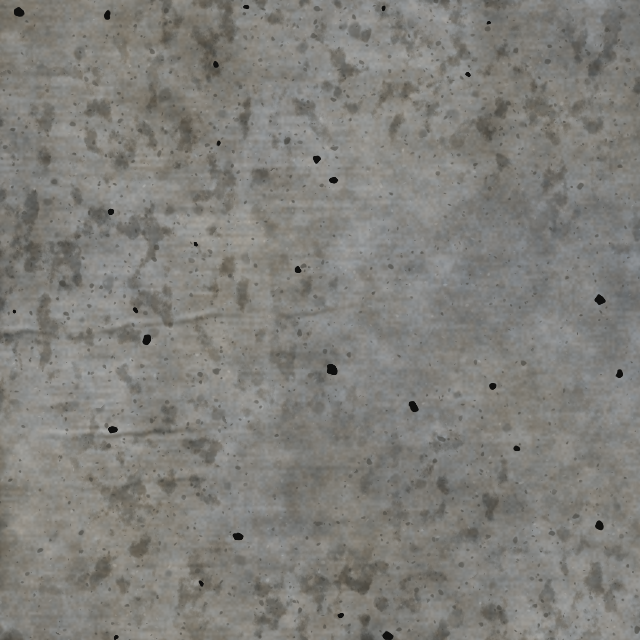
Reproduce this texture procedurally as a Shadertoy shader.

```glsl
// Weathered grey concrete wall with pits, grime, faint board marks and seams
#define BASE_TONE 0.537
#define CLOUD_AMOUNT 0.17
#define MOTTLE_AMOUNT 0.15
#define GRAIN_AMOUNT 0.085
#define STREAK_AMOUNT 0.05
#define SCRATCH_AMOUNT 0.06
#define GRIME_AMOUNT 0.13
#define HOLE_CHANCE 0.27
#define SPECK_CHANCE 0.24
#define HOLE_COLOR vec3(0.06, 0.06, 0.055)
#define SPECK_COLOR vec3(0.25, 0.245, 0.22)

float hash(vec2 p) {
    vec3 q = fract(p.xyx * vec3(0.1031, 0.1030, 0.0973));
    q += dot(q, q.yzx + 33.33);
    return fract((q.x + q.y) * q.z);
}

float noise(vec2 p) {
    vec2 i = floor(p), f = fract(p);
    f = f * f * (3.0 - 2.0 * f);
    return mix(mix(hash(i), hash(i + vec2(1, 0)), f.x),
               mix(hash(i + vec2(0, 1)), hash(i + vec2(1, 1)), f.x), f.y);
}

float fbm(vec2 p) {
    float sum = 0.0, amp = 0.5;
    for (int i = 0; i < 5; i++) {
        sum += amp * noise(p);
        p = mat2(1.6, 1.2, -1.2, 1.6) * p + 17.3;
        amp *= 0.5;
    }
    return sum / 0.97;
}

// Coverage of randomly placed, slightly elongated spots
float spots(vec2 p, float cells, float chance, float rMin, float rMax, float soft) {
    float cover = 0.0;
    vec2 home = floor(p * cells);
    for (int y = -1; y <= 1; y++)
    for (int x = -1; x <= 1; x++) {
        vec2 id = home + vec2(x, y);
        vec2 key = id + cells * 3.7 + 50.0;
        if (hash(key) > chance) continue;
        vec2 center = (id + vec2(hash(key + 11.3), hash(key + 27.9))) / cells;
        float size = hash(key + 41.7);
        float angle = 6.2832 * hash(key + 63.1);
        float radius = mix(rMin, rMax, size * size);
        vec2 d = mat2(cos(angle), sin(angle), -sin(angle), cos(angle)) * (p - center);
        d.x *= mix(0.65, 1.0, hash(key + 77.7));
        float strength = mix(0.55, 1.0, hash(key + 91.1));
        cover = max(cover, strength * (1.0 - smoothstep(radius - soft, radius + soft, length(d))));
    }
    return cover;
}

// Rough horizontal seam: dark groove with a pale lip above it
float seam(vec2 p, float y, float slope, float x0, float x1) {
    float wander = 0.02 * (noise(p.xx * vec2(9.0, 0.0) + y * 90.0) - 0.5)
                 + 0.006 * (noise(vec2(p.x * 45.0, y * 50.0)) - 0.5);
    float d = p.y - y - slope * p.x - wander;
    float reach = smoothstep(x0 - 0.05, x0 + 0.03, p.x) * (1.0 - smoothstep(x1 - 0.15, x1, p.x));
    float broken = smoothstep(0.15, 0.7, noise(p * vec2(22.0, 60.0)));
    float groove = exp(-pow(d / 0.004, 2.0));
    float lip = exp(-pow((d - 0.009) / 0.005, 2.0));
    return reach * broken * (0.45 * lip - groove);
}

void mainImage(out vec4 fragColor, in vec2 fragCoord) {
    float pixel = 1.0 / min(iResolution.x, iResolution.y);
    vec2 uv = fragCoord * pixel;
    float soft = max(0.0012, 0.7 * pixel);

    // Large tone: clouds, vertical board streaks, pale and dark regions
    float upperLeft = exp(-6.0 * dot(uv - vec2(0.12, 0.82), uv - vec2(0.12, 0.82)));
    float palePatch = exp(-60.0 * dot(uv - vec2(0.14, 0.4), uv - vec2(0.14, 0.4)));
    float tone = BASE_TONE + CLOUD_AMOUNT * (fbm(uv * vec2(3.5, 4.5) + 4.0) - 0.5);
    tone += STREAK_AMOUNT * (noise(uv * vec2(17.0, 2.5) + 31.0) - 0.5);
    tone += 0.04 * palePatch - 0.035 * upperLeft;
    tone -= 0.12 * exp(-uv.x / 0.018) * noise(uv * vec2(20.0, 7.0));

    // Fine surface: mottling, horizontal scratches, grain
    float leftness = 1.0 - smoothstep(0.2, 0.8, uv.x);
    tone += MOTTLE_AMOUNT * (fbm(uv * vec2(26.0, 34.0)) - 0.5);
    float scratch = noise(uv * vec2(13.0, 190.0) + 8.0) - 0.5;
    tone += SCRATCH_AMOUNT * scratch * (0.5 + 0.7 * leftness * noise(uv * 6.0 + 3.0));
    tone += GRAIN_AMOUNT * (0.6 * noise(uv * 240.0) + 0.4 * noise(uv * 120.0 + 5.0) - 0.5);

    // Patchy grime, densest in the upper left
    float density = smoothstep(0.4, 0.68, fbm(uv * 4.5 + 60.0) + 0.16 * upperLeft);
    float blot = smoothstep(0.53, 0.72, fbm(uv * vec2(42.0, 36.0) + 90.0));
    tone -= GRIME_AMOUNT * blot * (0.2 + 0.8 * density);

    // Seams across the left half
    tone += 0.11 * seam(uv, 0.475, 0.08, 0.0, 0.6);
    tone += 0.12 * seam(uv, 0.318, 0.04, 0.06, 0.38);
    tone += 0.06 * seam(uv, 0.24, 0.02, 0.0, 0.4);

    // Grey with a warmer cast in darker and leftward areas
    float shade = clamp((0.57 - tone) / 0.09, 0.0, 1.0);
    vec3 color = vec3(tone) - shade * vec3(0.0, 0.007, 0.02) - vec3(0.0, 0.0, 0.01);
    float warmth = fbm(uv * 5.0 + 20.0) - 0.55 + 0.2 * leftness;
    color += warmth * vec3(0.04, 0.008, -0.05);
    color += 0.025 * (noise(uv * 95.0 + 44.0) - 0.5) * vec3(1.0, 0.0, -1.0);

    // Pits with ragged outlines, from dust specks to black air holes
    vec2 ragged = uv + 0.003 * (vec2(noise(uv * 170.0), noise(uv * 170.0 + 70.0)) - 0.5);
    float dents = spots(ragged, 24.0, 0.1 + 0.3 * density, 0.003, 0.010, 0.003);
    float specks = spots(ragged, 42.0, SPECK_CHANCE * (0.5 + density), 0.0012, 0.0042, soft);
    float dust = spots(ragged, 90.0, 0.12 + 0.14 * density, 0.0006, 0.0022, soft);
    float flecks = spots(ragged + 0.37, 60.0, 0.14, 0.0008, 0.0025, soft);
    float holes = spots(ragged, 10.0, HOLE_CHANCE, 0.0028, 0.0078, soft);
    color += 0.07 * flecks;
    color = mix(color, SPECK_COLOR, 0.36 * dents);
    color = mix(color, SPECK_COLOR, 0.6 * max(specks, dust));
    color = mix(color, HOLE_COLOR, smoothstep(0.0, 0.6, holes));

    fragColor = vec4(clamp(color, 0.0, 1.0), 1.0);
}
```
